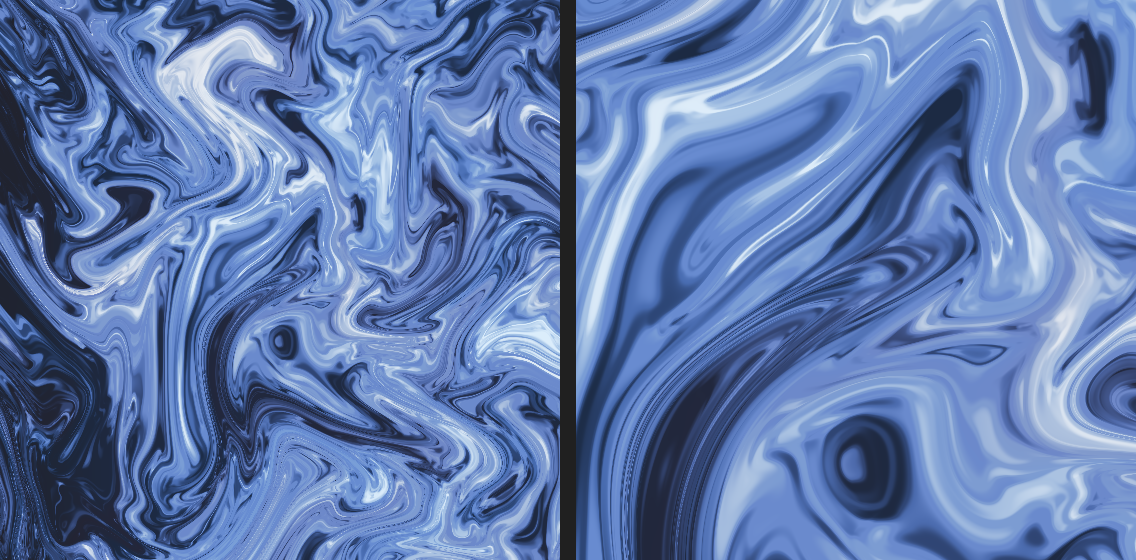
Left, the full canvas; right, a detail of the centre.
Write a three.js fragment shader that draws this background.

```glsl
// Marbled blue fluid: the plane is folded by a chain of divergence-free noise
// flows, then streaked along one axis of the folded plane and coloured by a
// six-tone ramp. Navy gathers on the left, pale hairlines run everywhere.
#define LAYERS 9
#define FLOW_SCALE 2.4
#define FLOW_GROWTH 1.27
#define FLOW_STRENGTH 0.40
#define STREAK_SCALE 8.0
#define STREAK_GAIN 0.62
#define DARK_LEVEL -1.05
#define LIGHT_LEVEL 0.38
#define FINEST_WIDTH 0.0022
#define RIBBON_GAIN 1.3
#define OUTLINE_GAIN 1.1
#define SEED 4.7

varying vec2 vUv;

float hash(vec2 p) {
  return fract(sin(dot(p, vec2(127.1, 311.7))) * 43758.5453);
}

// Value noise in x, its gradient in yz
vec3 noise(vec2 p) {
  vec2 i = floor(p);
  vec2 f = p - i;
  vec2 w = f * f * f * (f * (f * 6.0 - 15.0) + 10.0);
  vec2 dw = 30.0 * f * f * (f * (f - 2.0) + 1.0);
  float a = hash(i);
  float b = hash(i + vec2(1.0, 0.0));
  float c = hash(i + vec2(0.0, 1.0));
  float d = hash(i + vec2(1.0, 1.0));
  float k = a - b - c + d;
  float value = a + (b - a) * w.x + (c - a) * w.y + k * w.x * w.y;
  return vec3(value, dw * (vec2(b - a, c - a) + k * w.yx));
}

// Fold the plane, broad currents first, small eddies last
vec2 foldPlane(vec2 p) {
  float scale = FLOW_SCALE;
  mat2 turn = mat2(1.0, 0.0, 0.0, 1.0);
  for (int i = 0; i < LAYERS; i++) {
    vec3 n = noise(turn * p * scale + SEED * float(i + 1));
    vec2 slope = n.yz * turn;
    p += FLOW_STRENGTH / scale * vec2(slope.y, -slope.x);
    turn = mat2(0.8, 0.6, -0.6, 0.8) * turn;
    scale *= FLOW_GROWTH;
  }
  return p;
}

// Axes of the folded plane: x across the streaks, y along them
vec2 streakAxes(vec2 q) {
  return mat2(0.8, -0.6, 0.6, 0.8) * q;
}

// Fade out streaks too thin to draw cleanly
float visible(float frequency, float stretch) {
  float width = 1.0 / (frequency * stretch + 0.001);
  return smoothstep(FINEST_WIDTH, FINEST_WIDTH * 2.5, width);
}

// Thin line where the noise crosses its middle value
float vein(vec2 p, float sharpness) {
  float d = noise(p).x - 0.5;
  return exp(-sharpness * d * d);
}

vec3 ramp(float t) {
  vec3 c = vec3(0.12, 0.16, 0.25);
  c = mix(c, vec3(0.19, 0.27, 0.45), smoothstep(0.05, 0.19, t));
  c = mix(c, vec3(0.30, 0.42, 0.68), smoothstep(0.19, 0.37, t));
  c = mix(c, vec3(0.42, 0.54, 0.80), smoothstep(0.35, 0.56, t));
  c = mix(c, vec3(0.49, 0.61, 0.82), smoothstep(0.64, 0.80, t));
  c = mix(c, vec3(0.67, 0.76, 0.88), smoothstep(0.84, 0.94, t));
  return mix(c, vec3(0.88, 0.92, 0.96), smoothstep(0.94, 1.0, t));
}

void main() {
  vec2 q = foldPlane(vUv);
  vec2 s = streakAxes(q);

  // Local stretch of the streak axis, in canvas units
  float e = 0.0005;
  float dx = streakAxes(foldPlane(vUv + vec2(e, 0.0))).x - s.x;
  float dy = streakAxes(foldPlane(vUv + vec2(0.0, e))).x - s.x;
  float stretch = length(vec2(dx, dy)) / e;

  // Broad light and dark pools
  float shore = mix(q.x, vUv.x, 0.35) + 0.4 * (noise(q * 5.0 + 31.0).x - 0.5);
  float light = smoothstep(0.06, 0.46, shore);
  float tone = mix(DARK_LEVEL, LIGHT_LEVEL, light);
  vec2 pool = (mix(q, vUv, 0.4) - vec2(0.52, 0.31)) / vec2(0.2, 0.06);
  tone -= 1.0 * light * exp(-dot(pool, pool));

  // Streaks from wide bands to hairlines
  float frequency = STREAK_SCALE;
  float gain = STREAK_GAIN;
  for (int i = 0; i < 5; i++) {
    float n = noise(vec2(s.x, s.y * 0.3) * frequency + 17.0 * float(i)).x;
    float band = smoothstep(0.15, 0.85, n) * 2.0 - 1.0;
    tone += gain * band * visible(frequency, stretch);
    frequency *= 2.1;
    gain *= 0.98;
  }

  // Pale ribbons and dark outlines
  float patches = smoothstep(0.45, 0.8, noise(q * 7.0 + 53.0).x);
  float ribbon = vein(vec2(s.x * 30.0, s.y * 6.0) + 71.0, 180.0);
  float outline = vein(vec2(s.x * 24.0, s.y * 5.0) + 97.0, 260.0);
  tone += RIBBON_GAIN * ribbon * (0.35 + patches) * visible(60.0, stretch);
  tone -= OUTLINE_GAIN * outline * (1.0 - patches) * visible(60.0, stretch);

  // Colour, with slight warm and vivid drifts
  vec3 color = ramp(1.0 / (1.0 + exp(-1.7 * tone)));
  float drift = noise(s * vec2(14.0, 5.0) + 13.0).x - 0.5;
  color += drift * vec3(-0.04, 0.02, 0.05);
  float umber = smoothstep(-0.9, -2.2, tone) * smoothstep(0.25, 0.0, vUv.x);
  color = mix(color, vec3(0.13, 0.12, 0.14), 0.6 * umber);
  gl_FragColor = vec4(clamp(color, 0.0, 1.0), 1.0);
}
```
